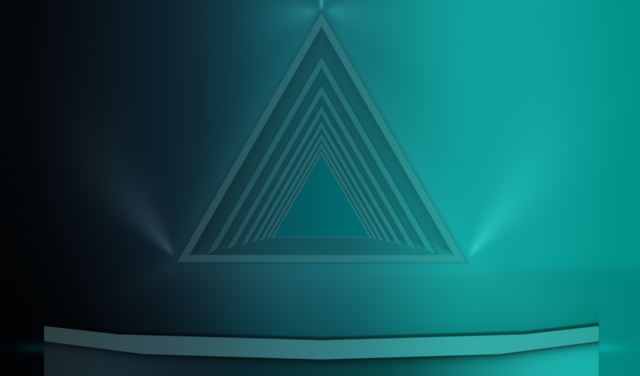
A Shadertoy shader for this background:

```glsl
const float CENTER_X = 0.854;
const float HORIZON = 0.398;
const int RINGS = 8;

// Soft coverage of the region where d is negative
float cover(float d, float soft) {
    return 1.0 - smoothstep(-soft, soft, d);
}

// Signed distances to the sloping legs (x) and the base (y) of a triangle
vec2 triangleSides(vec2 p, float scale) {
    float apex = 0.569 * scale;
    float base = -0.095 * scale;
    return vec2(abs(p.x) * 0.866 + (p.y - apex) * 0.5, base - p.y);
}

// Height of a faceted rim at a distance from the center
float rimHeight(float side, float low, float slope, float corner, float bend) {
    return low + slope * side + bend * max(side - corner, 0.0);
}

// Horizontal sweep from black through navy to teal
vec3 wallColor(float x) {
    vec3 c = mix(vec3(0.012, 0.022, 0.03), vec3(0.055, 0.13, 0.18), smoothstep(0.0, 0.5, x));
    c = mix(c, vec3(0.06, 0.36, 0.40), smoothstep(0.40, 0.88, x));
    c = mix(c, vec3(0.055, 0.63, 0.61), smoothstep(0.80, 1.28, x));
    return mix(c, vec3(0.0, 0.57, 0.54), smoothstep(1.38, 1.7, x));
}

// Light fanning outward from a point
float lightFan(vec2 p, float direction, float spread, float falloff) {
    float turn = (atan(p.y, p.x) - direction) / spread;
    float r = length(p);
    return exp(-turn * turn - r * falloff) * smoothstep(0.0, 0.04, r);
}

// Nested triangular frames receding to the horizon
vec3 drawTunnel(vec3 color, vec2 p, vec3 wall, float aa) {
    float opening = 1.0;
    for (int i = 0; i < RINGS; i++) {
        float scale = 1.0 / (1.0 + 0.26 * float(i));
        float width = 0.019 * scale;
        vec2 sides = triangleSides(p, scale);
        float d = max(sides.x, sides.y);
        bool ends = i == 0 || i == RINGS - 1;
        float leg = smoothstep(-0.004, 0.004, sides.x - sides.y);
        float lit = mix(ends ? 1.0 : 0.1, 1.0, leg);

        // Halo on the wall behind the frame
        float halo = exp(-max(d, 0.0) / (0.045 * scale)) * opening * lit;
        color += vec3(0.05, 0.085, 0.085) * halo * (i == 0 ? 0.75 : 0.55);
        color *= 1.0 - 0.22 * exp(-abs(d) / (0.006 * scale)) * opening * lit;

        // Face of the frame
        float face = cover(d, aa) * opening;
        vec3 faceColor = mix(wall, vec3(0.43, 0.62, 0.62), i == 0 ? 0.27 : 0.20);
        color = mix(color, faceColor, face * lit);

        // Shaded space inside the frame
        float inside = cover(d + width, aa) * opening;
        float shadow = exp(min(d + width, 0.0) / (0.04 * scale)) * leg;
        vec3 inner = wall * (0.86 - 0.16 * shadow) + vec3(0.015, 0.02, 0.02);
        color = mix(color, inner, inside);
        opening = inside;
    }
    vec3 backWall = mix(vec3(0.02, 0.34, 0.38), vec3(0.0, 0.43, 0.44), smoothstep(-0.13, 0.13, p.x));
    return mix(color, backWall, opening);
}

// Faceted podium rim with its shadows and the ground in front
vec3 drawPodium(vec3 color, vec2 p, vec3 wall, float aa) {
    float side = abs(p.x - CENTER_X);
    float top = rimHeight(side, 0.095, 0.029, 0.54, 0.085);
    float bottom = rimHeight(side, 0.044, 0.030, 0.475, 0.10);
    float span = cover(side - 0.737, aa);

    // Shadow along the upper lip
    float lip = cover(p.y - top - 0.009, 0.004) * span;
    color *= 1.0 - 0.38 * lip - 0.12 * span * exp(-abs(p.y - top) / 0.035);

    // Ground, lit toward both ends
    float below = cover(p.y - bottom, aa) * span;
    float ends = smoothstep(0.15, 0.72, side);
    vec3 ground = wall * mix(0.62, 1.0, ends) + vec3(0.07, 0.10, 0.10) * ends;
    ground *= 1.0 - 0.6 * exp(-max(bottom - p.y, 0.0) / 0.012);
    color = mix(color, ground, below);

    // Rim face
    float rim = cover(max(p.y - top, bottom - p.y), aa) * span;
    vec3 rimColor = mix(wall, vec3(0.52, 0.73, 0.72), 0.31);
    color = mix(color, rimColor, rim);

    // Spill of light beyond the ends
    vec2 spill = vec2(max(side - 0.737, 0.0) / 0.07, (p.y - 0.075) / 0.014);
    return color + vec3(0.0, 0.10, 0.11) * exp(-dot(spill, spill)) * (1.0 - span);
}

void mainImage(out vec4 fragColor, in vec2 fragCoord) {
    vec2 p = fragCoord / iResolution.xy * vec2(1.7, 1.0);
    float aa = 1.0 / iResolution.y;
    vec2 fromCenter = p - vec2(CENTER_X, HORIZON);
    vec3 wall = wallColor(p.x);

    // Wall and floor, sinking into black at lower left
    float lowerLeft = (1.0 - smoothstep(0.12, 0.5, p.y)) * (1.0 - smoothstep(0.1, 0.65, p.x));
    vec3 color = wall * (1.0 - 0.55 * lowerLeft);
    float onFloor = cover(p.y - 0.285, 0.03);
    float middle = exp(-pow(fromCenter.x / 0.42, 2.0));
    color *= 1.0 - 0.08 * onFloor;
    color += vec3(0.035, 0.035, 0.035) * onFloor * middle * smoothstep(0.1, 0.3, p.y);

    // Fans at the base corners and the apex
    vec2 corner = vec2(abs(fromCenter.x) - 0.385, p.y - 0.31);
    color += vec3(0.12, 0.15, 0.15) * lightFan(corner, 0.92, 0.28, 4.5);
    vec2 apex = vec2(abs(fromCenter.x), p.y - 0.975);
    color += vec3(0.08, 0.15, 0.15) * lightFan(apex, -0.15, 0.5, 9.0);
    color += vec3(0.12, 0.17, 0.17) * cover(abs(fromCenter.x) - 0.005, 0.004) * smoothstep(0.965, 0.99, p.y);

    color = drawTunnel(color, fromCenter, wall, aa);
    color = drawPodium(color, p, wall, aa);
    fragColor = vec4(clamp(color, 0.0, 1.0), 1.0);
}
```
